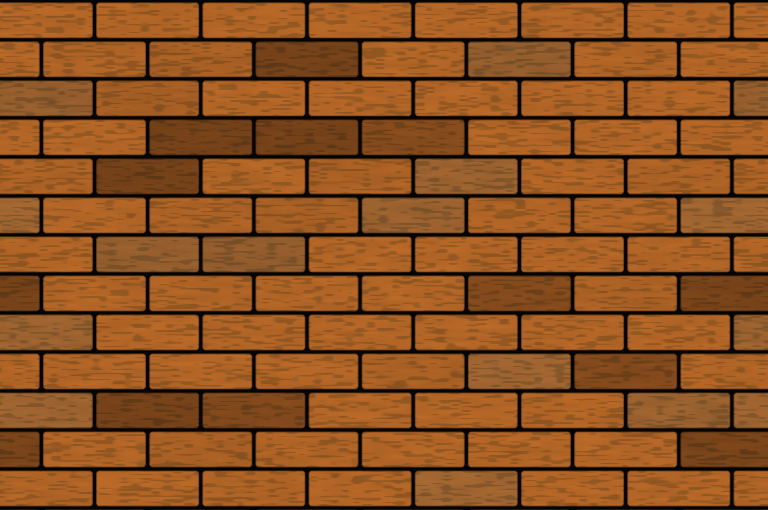
Reproduce this pattern procedurally as a WebGL 1 fragment shader.

```glsl
precision highp float;
// Running-bond brick wall: long rounded bricks between thin, nearly black joints.
// Each brick gets a hashed tone (orange, dark brown or dull tan), and stretched
// value noise adds fine horizontal grain. Lengths are fractions of canvas height.

uniform vec2 u_resolution;

float hash(vec2 p) {
  vec3 q = fract(vec3(p.xyx) * 0.1031);
  q += dot(q, q.yzx + 33.33);
  return fract((q.x + q.y) * q.z);
}

float valueNoise(vec2 p) {
  vec2 cell = floor(p);
  vec2 f = fract(p);
  f = f * f * (3.0 - 2.0 * f);
  float low = mix(hash(cell), hash(cell + vec2(1.0, 0.0)), f.x);
  float high = mix(hash(cell + vec2(0.0, 1.0)), hash(cell + 1.0), f.x);
  return mix(low, high, f.y);
}

float roundedBox(vec2 p, vec2 halfSize, float radius) {
  vec2 q = abs(p) - halfSize + radius;
  return length(max(q, 0.0)) + min(max(q.x, q.y), 0.0) - radius;
}

// Mostly orange, with some dark and some dull bricks
vec3 brickTone(vec2 id) {
  float kind = hash(id + vec2(17.0, 41.0));
  float shade = hash(id + vec2(73.0, 9.0));
  vec3 tone = vec3(0.71, 0.402, 0.152) * (1.0 - 0.09 * pow(shade, 6.0));
  if (kind < 0.13) tone = vec3(0.52, 0.29, 0.11) * mix(0.88, 1.04, shade);
  else if (kind > 0.88) tone = vec3(0.63, 0.395, 0.19) * mix(0.93, 1.02, shade);
  return tone;
}

// Short dark dashes over softer, broader streaks
vec3 woodyGrain(vec2 p) {
  float dashes = smoothstep(0.52, 0.82, valueNoise(p * vec2(48.0, 260.0)));
  float streaks = valueNoise(p * vec2(24.0, 120.0) + 50.0);
  return mix(vec3(1.0), vec3(0.77, 0.82, 0.84), dashes * 0.8)
       * mix(0.95, 1.03, streaks);
}

void main() {
  vec2 uv = gl_FragCoord.xy / u_resolution.y;
  vec2 pitch = vec2(0.2083, 0.0765);

  // Alternate courses shift by half a brick; tones wrap every seven columns
  vec2 grid = (uv - vec2(0.1853, 0.0039)) / pitch;
  float row = floor(grid.y);
  grid.x += 0.5 * mod(row, 2.0);
  vec2 id = vec2(mod(floor(grid.x), 7.0), row + 2.0);
  vec2 local = (fract(grid) - 0.5) * pitch;

  float d = roundedBox(local, 0.5 * pitch - 0.0032, 0.0068);
  float aa = 0.7 / u_resolution.y;

  // Brick face with a narrow shaded rim
  vec2 grainOffset = vec2(hash(id + 5.0), hash(id + 29.0)) * 3.0;
  vec3 brick = brickTone(id) * woodyGrain(local + grainOffset + 1.0);
  brick *= mix(0.68, 1.0, smoothstep(0.0, 0.0034, -d));

  vec3 mortar = vec3(0.025, 0.016, 0.008);
  gl_FragColor = vec4(mix(brick, mortar, smoothstep(-aa, aa, d)), 1.0);
}
```
